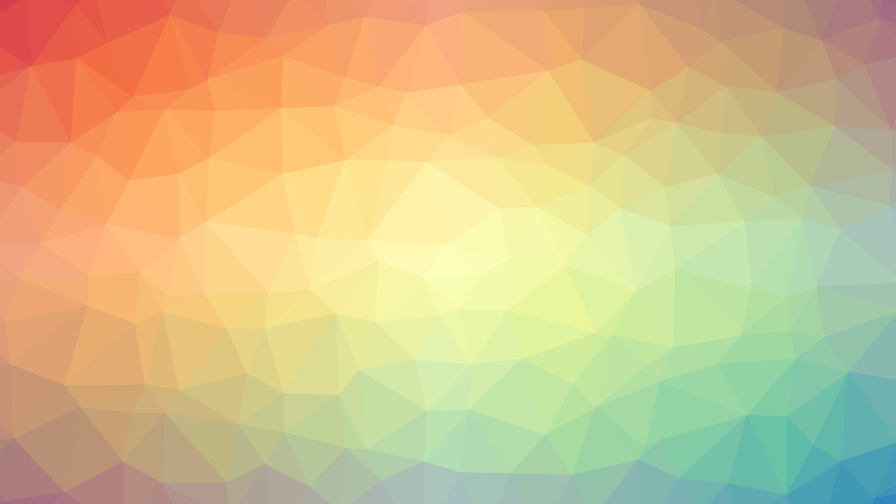
Give the GLSL for this background, as a WebGL 1 fragment shader.

```glsl
precision highp float;
// A low-poly mesh: the Delaunay triangulation of a jittered grid, flat shaded.
// Each facet mixes one spectral ramp read across and one read downwards at its
// centroid; the facet under a pixel is found by pivoting, as in a simplex search.
uniform vec2 u_resolution;

const float ROWS = 10.0; // grid cells per canvas height

float cross2(vec2 a, vec2 b) { return a.x * b.y - a.y * b.x; }

vec2 hash2(vec2 cell) {
  vec2 s = vec2(dot(cell, vec2(127.1, 311.7)), dot(cell, vec2(269.5, 183.3)));
  return fract(sin(s) * 43758.55);
}

vec2 meshPoint(vec2 cell) { return cell + 0.5 + 0.88 * (hash2(cell) - 0.5); }

// Crimson through pale yellow to blue, t in 0..1
vec3 spectral(float t) {
  float k = 8.0 * clamp(t, 0.0, 1.0);
  vec3 c = mix(vec3(0.835, 0.243, 0.310), vec3(0.957, 0.427, 0.263), min(k, 1.0));
  c = mix(c, vec3(0.992, 0.682, 0.380), clamp(k - 1.0, 0.0, 1.0));
  c = mix(c, vec3(0.996, 0.878, 0.545), clamp(k - 2.0, 0.0, 1.0));
  c = mix(c, vec3(1.000, 1.000, 0.749), clamp(k - 3.0, 0.0, 1.0));
  c = mix(c, vec3(0.902, 0.961, 0.596), clamp(k - 4.0, 0.0, 1.0));
  c = mix(c, vec3(0.671, 0.867, 0.643), clamp(k - 5.0, 0.0, 1.0));
  c = mix(c, vec3(0.400, 0.761, 0.647), clamp(k - 6.0, 0.0, 1.0));
  return mix(c, vec3(0.196, 0.533, 0.741), clamp(k - 7.0, 0.0, 1.0));
}

// Even perceptual mix: average the cube roots of the XYZ values
vec3 toPerceptual(vec3 rgb) {
  mat3 rgbToXyz = mat3(0.4124, 0.2126, 0.0193, 0.3576, 0.7152, 0.1192,
                       0.1805, 0.0722, 0.9505);
  return pow(rgbToXyz * pow(rgb, vec3(2.2)), vec3(1.0 / 3.0));
}

vec3 perceptualMix(vec3 a, vec3 b) {
  mat3 xyzToRgb = mat3(3.2406, -0.9689, 0.0557, -1.5372, 1.8758, -0.2040,
                       -0.4986, 0.0415, 1.0570);
  vec3 m = 0.5 * (toPerceptual(a) + toPerceptual(b));
  return pow(clamp(xyzToRgb * (m * m * m), 0.0, 1.0), vec3(1.0 / 2.2));
}

// Keep the nearest edge: xy is its outward normal, z its distance
vec3 nearerEdge(vec3 best, vec2 a, vec2 b) {
  vec2 e = b - a;
  float len = max(length(e), 1e-5);
  float dist = cross2(a, b) / len;
  return dist < best.z ? vec3(e.y / len, -e.x / len, dist) : best;
}

// Colour of the facet holding p, and its nearest edge
vec3 facet(vec2 p, out vec3 edge) {
  // Start from a huge counter-clockwise triangle; vertices are relative to p
  vec2 a = vec2(-20.0, -13.0), b = vec2(21.0, -12.0), c = vec2(1.0, 24.0);
  vec2 home = floor(p);
  for (int pivot = 0; pivot < 16; pivot++) {
    // Plane through the vertices lifted onto a paraboloid
    vec2 ab = b - a, ac = c - a;
    float lift = dot(a, a);
    float rb = dot(b, b) - lift, rc = dot(c, c) - lift;
    vec2 slope = vec2(rb * ac.y - rc * ab.y, rc * ab.x - rb * ac.x) / cross2(ab, ac);

    // Mesh point deepest inside the circumcircle
    float lowest = -1e-3;
    vec2 d = vec2(0.0);
    for (int j = -2; j <= 2; j++) {
      for (int i = -2; i <= 2; i++) {
        vec2 q = meshPoint(home + vec2(float(i), float(j))) - p;
        float depth = dot(q, q) - lift - dot(slope, q - a);
        if (depth < lowest) { lowest = depth; d = q; }
      }
    }
    if (lowest > -2e-3) break;

    // Swap it in so that the triangle still holds p
    float da = cross2(a, d), db = cross2(b, d), dc = cross2(c, d);
    if (dc >= 0.0 && db <= 0.0) a = d;
    else if (da >= 0.0 && dc <= 0.0) b = d;
    else c = d;
  }
  edge = nearerEdge(vec3(0.0, 0.0, 1e3), a, b);
  edge = nearerEdge(edge, b, c);
  edge = nearerEdge(edge, c, a);

  vec2 centroid = p + (a + b + c) / 3.0;
  vec2 uv = centroid / ROWS * vec2(u_resolution.y / u_resolution.x, 1.0);
  return perceptualMix(spectral(uv.x), spectral(1.0 - uv.y));
}

void main() {
  float pixel = ROWS / u_resolution.y;
  vec2 p = gl_FragCoord.xy * pixel;
  vec3 edge, unused;
  vec3 color = facet(p, edge);

  // Blend with the facet across the nearest edge
  if (edge.z < 0.5 * pixel) {
    vec3 beyond = facet(p + edge.xy * (edge.z + 0.5 * pixel), unused);
    color = mix(beyond, color, clamp(0.5 + edge.z / pixel, 0.0, 1.0));
  }
  gl_FragColor = vec4(color, 1.0);
}
```
